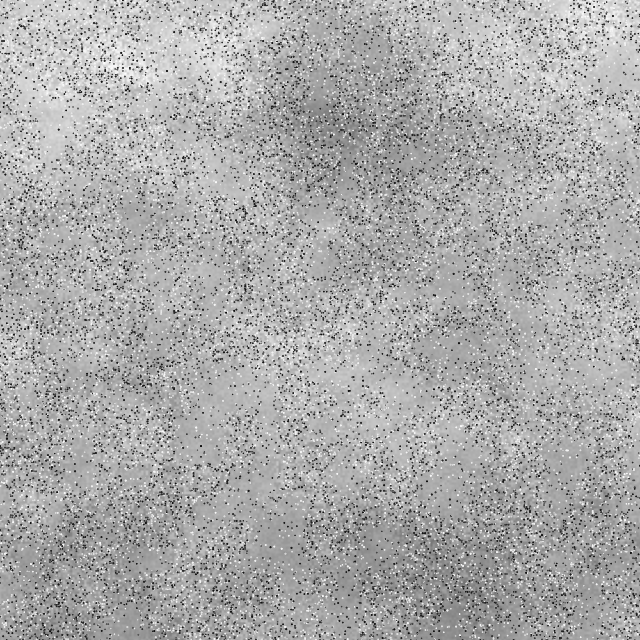
Give the GLSL for this texture, as a Shadertoy shader.

```glsl
// Mottled grey stone with blotchy stains, strong grain and dense black and white speckles.

const float SPECK_CELLS = 360.0;
const float GRAIN_CELLS = 270.0;
const float DARK_SHARE = 0.105;
const float LIGHT_SHARE = 0.105;
const float DARK_TONE = 0.06;
const float LIGHT_TONE = 0.98;

float hash(vec2 p, float seed) {
    vec3 q = fract(vec3(p.xyx) * 0.1031 + seed * 0.137);
    q += dot(q, q.yzx + 33.33);
    return fract((q.x + q.y) * q.z);
}

float valueNoise(vec2 p, float seed) {
    vec2 cell = floor(p);
    vec2 f = fract(p);
    f = f * f * (3.0 - 2.0 * f);
    float low = mix(hash(cell, seed), hash(cell + vec2(1, 0), seed), f.x);
    float high = mix(hash(cell + vec2(0, 1), seed), hash(cell + vec2(1, 1), seed), f.x);
    return mix(low, high, f.y);
}

// Layered noise, rotated per octave to hide the lattice; centred on zero.
float clouds(vec2 p, float seed) {
    mat2 turn = mat2(0.8, 0.6, -0.6, 0.8);
    float sum = 0.0;
    float weight = 0.5;
    for (int i = 0; i < 6; i++) {
        sum += weight * (valueNoise(p, seed + float(i)) - 0.5);
        p = turn * p * 2.03 + 7.3;
        weight *= 0.68;
    }
    return sum;
}

// Soft elliptical patch.
float smudge(vec2 p, vec2 centre, vec2 size) {
    vec2 d = (p - centre) / size;
    return exp(-dot(d, d));
}

// Broad stains over a base that brightens towards the top.
float stoneTone(vec2 uv) {
    vec2 warped = uv + 0.07 * vec2(clouds(uv * 6.0, 21.0), clouds(uv * 6.0, 31.0));
    float tone = 0.665 + 0.06 * uv.y;
    tone += 0.25 * clouds(warped * vec2(5.5, 6.5), 3.0);
    tone += 0.08 * smudge(warped, vec2(0.12, 0.92), vec2(0.24, 0.18));
    tone += 0.06 * smudge(warped, vec2(0.85, 0.97), vec2(0.35, 0.12));
    tone -= 0.15 * smudge(warped, vec2(0.54, 0.80), vec2(0.17, 0.08));
    tone -= 0.05 * smudge(warped, vec2(0.28, 0.34), vec2(0.18, 0.12));
    tone -= 0.06 * smudge(warped, vec2(0.70, 0.08), vec2(0.20, 0.07));
    tone -= 0.05 * smudge(warped, vec2(0.14, 0.10), vec2(0.12, 0.08));
    return tone;
}

// Coverage of scattered dots; one possible dot per cell.
float specks(vec2 p, float share, float pixel, float seed) {
    vec2 home = floor(p);
    float cover = 0.0;
    for (int y = -1; y <= 1; y++) {
        for (int x = -1; x <= 1; x++) {
            vec2 cell = home + vec2(x, y);
            vec2 jitter = vec2(hash(cell, seed + 1.0), hash(cell, seed + 2.0));
            float dist = length(p - cell - 0.25 - 0.5 * jitter);
            float radius = mix(0.40, 0.62, hash(cell, seed + 3.0));
            float disc = 1.0 - smoothstep(radius - 0.5 * pixel, radius + 0.5 * pixel, dist);
            float strength = mix(0.45, 1.0, hash(cell, seed + 4.0));
            cover = max(cover, disc * strength * step(hash(cell, seed), share));
        }
    }
    return cover;
}

void mainImage(out vec4 fragColor, in vec2 fragCoord) {
    vec2 uv = fragCoord / iResolution.y;
    float pixel = SPECK_CELLS / iResolution.y;

    // Grain and speckles fade in some smooth patches
    float density = mix(0.35, 1.2, smoothstep(0.15, 0.55, valueNoise(uv * 24.0, 60.0)));

    // Stone with grain
    float tone = stoneTone(uv);
    tone += 0.17 * density * (valueNoise(uv * GRAIN_CELLS, 50.0) - 0.5);

    // Speckles
    float light = specks(uv * SPECK_CELLS, LIGHT_SHARE * density, pixel, 70.0);
    float dark = specks(uv * SPECK_CELLS + 0.5, DARK_SHARE * density, pixel, 80.0);
    tone = mix(tone, LIGHT_TONE, light);
    tone = mix(tone, DARK_TONE, dark);

    fragColor = vec4(vec3(clamp(tone, 0.0, 1.0)), 1.0);
}
```
